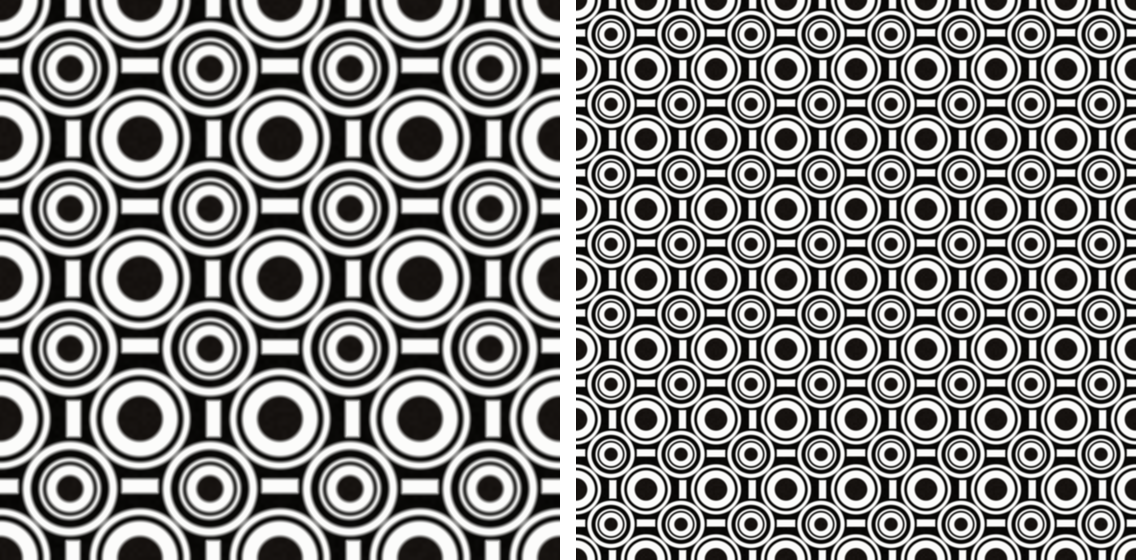
Left: one tile. Right: repeated 2 by 2.
Write a WebGL 2 fragment shader that draws this pattern.

```glsl
#version 300 es
precision highp float;

uniform vec2 u_resolution;
out vec4 fragColor;

// Lengths are in units of one repeat cell
const float REPEATS = 4.0;
const vec2 LATTICE_SHIFT = vec2(0.0, 0.009);
const float EDGE_SOFTNESS = 0.019;
const float LARGE_RADII[4] = float[](0.161, 0.271, 0.310, 0.358);
const float SMALL_RADII[6] = float[](0.095, 0.169, 0.193, 0.221, 0.279, 0.338);
const vec2 BAR_HALF_SIZE = vec2(0.132, 0.052);
const float BAR_CORNER = 0.012;
const vec2 FLAT_BAR_CENTRE = vec2(0.0, 0.519);
const vec2 UPRIGHT_BAR_CENTRE = vec2(0.523, 0.0);
const float BAR_JITTER = 0.012;
const float INK_GRAIN = 0.02;
const float GRAIN_PER_CELL = 32.0;
const vec3 PAPER = vec3(0.99, 0.99, 0.985);
const vec3 INK = vec3(0.030, 0.028, 0.022);
const vec3 DOT_INK = vec3(0.085, 0.070, 0.060);

float hash(vec2 cell) {
    uvec2 n = uvec2(ivec2(cell));
    uint h = n.x * 1597u + n.y * 51749u + 917u;
    h = (h ^ (h >> 15)) * 73244475u;
    h = (h ^ (h >> 13)) * 73244475u;
    return float((h ^ (h >> 16)) & 65535u) / 65535.0;
}

// Value noise that wraps after the given whole period
float tiledNoise(vec2 p, float period) {
    vec2 i = floor(p);
    vec2 f = smoothstep(0.0, 1.0, fract(p));
    vec2 a = mod(i, period);
    vec2 b = mod(i + 1.0, period);
    float low = mix(hash(a), hash(vec2(b.x, a.y)), f.x);
    float high = mix(hash(vec2(a.x, b.y)), hash(b), f.x);
    return mix(low, high, f.y);
}

float inside(float dist, float soft) {
    return 1.0 - smoothstep(-soft, soft, dist);
}

float roundedBox(vec2 p, vec2 halfSize) {
    vec2 d = abs(p) - halfSize + BAR_CORNER;
    return length(max(d, 0.0)) + min(max(d.x, d.y), 0.0) - BAR_CORNER;
}

// Offset from the nearest lattice point, centred on zero
vec2 nearest(vec2 p) {
    return fract(p + 0.5) - 0.5;
}

float largeRings(float r, float soft) {
    float light = 0.0;
    for (int i = 0; i < 4; i++) {
        float tone = (i % 2 == 0) ? -1.0 : 1.0;
        light += tone * inside(r - LARGE_RADII[i], soft);
    }
    return light;
}

float smallRings(float r, float soft) {
    float light = 0.0;
    for (int i = 0; i < 6; i++) {
        float tone = (i % 2 == 0) ? -1.0 : 1.0;
        light += tone * inside(r - SMALL_RADII[i], soft);
    }
    return light;
}

// One bar per cell, slightly displaced across its width
float bars(vec2 p, vec2 centre, vec2 halfSize, vec2 across, float soft) {
    vec2 q = p - centre;
    vec2 cell = mod(floor(q + 0.5), REPEATS);
    float jitter = (hash(cell + 7.0) - 0.5) * BAR_JITTER;
    return inside(roundedBox(nearest(q) - across * jitter, halfSize), soft);
}

void main() {
    vec2 p = gl_FragCoord.xy / u_resolution * REPEATS - LATTICE_SHIFT;
    float pixel = REPEATS / min(u_resolution.x, u_resolution.y);
    float soft = max(EDGE_SOFTNESS, pixel);

    // Alternating discs on two interleaved lattices
    float largeDist = length(nearest(p));
    float smallDist = length(nearest(p - 0.5));
    float light = largeRings(largeDist, soft) + smallRings(smallDist, soft);

    // Linking bars in the gaps
    light += bars(p, FLAT_BAR_CENTRE, BAR_HALF_SIZE, vec2(0.0, 1.0), soft);
    light += bars(p, UPRIGHT_BAR_CENTRE, BAR_HALF_SIZE.yx, vec2(1.0, 0.0), soft);

    // Warmer ink in the dots, with faint grain
    float dots = inside(largeDist - LARGE_RADII[0], soft)
               + inside(smallDist - SMALL_RADII[0], soft);
    float grain = tiledNoise(p * GRAIN_PER_CELL, REPEATS * GRAIN_PER_CELL) - 0.5;
    vec3 ink = mix(INK, DOT_INK, dots) + grain * INK_GRAIN;
    fragColor = vec4(mix(ink, PAPER, clamp(light, 0.0, 1.0)), 1.0);
}
```
